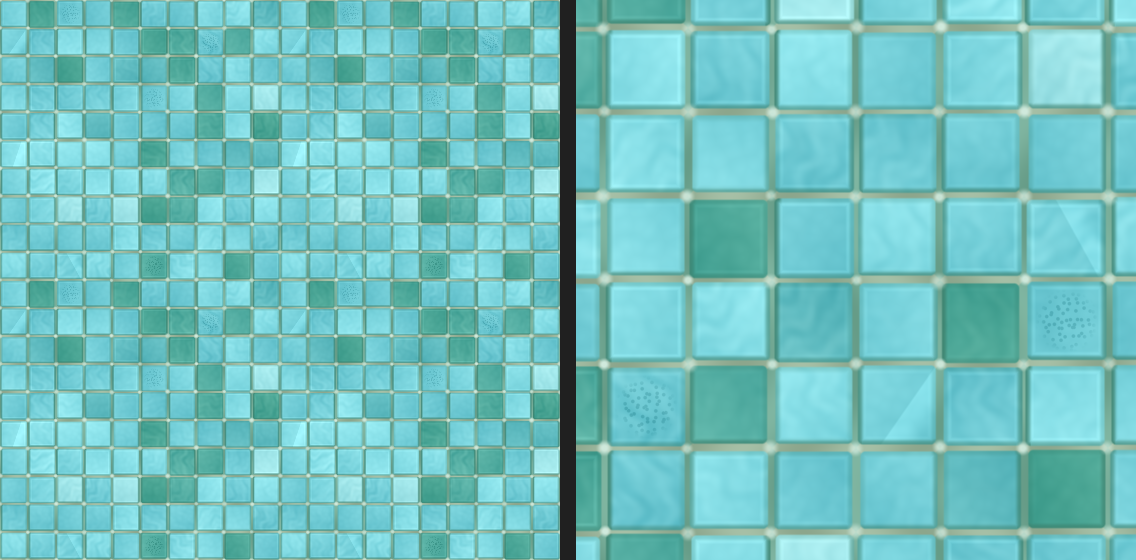
Left: the whole. Right: its middle third, enlarged.
A Shadertoy shader for this texture:

```glsl
// Glass mosaic of 20 by 20 small square tiles, set in thin sandy grout.
// A sheet of 10 by 10 hashed tile tones repeats twice each way; layered sines
// make the wisps in the glass and cellular noise makes its pits and mottling.

vec4 hash4(vec2 p) {
    vec4 s = vec4(dot(p, vec2(127.1, 311.7)), dot(p, vec2(269.5, 183.3)),
                  dot(p, vec2(419.2, 371.9)), dot(p, vec2(73.7, 157.3)));
    return fract(sin(s) * 43758.55);
}

float roundedBox(vec2 p, vec2 halfSize, float radius) {
    vec2 e = abs(p) - halfSize + radius;
    return length(max(e, 0.0)) + min(max(e.x, e.y), 0.0) - radius;
}

// Distance to the nearest scattered point
float cellular(vec2 p) {
    float nearest = 2.0;
    for (int y = -1; y <= 1; y++)
        for (int x = -1; x <= 1; x++) {
            vec2 cell = floor(p) + vec2(x, y);
            nearest = min(nearest, length(cell + hash4(cell).xy - p));
        }
    return nearest;
}

// Soft wavy streaks, from -1 to 1
float wisps(vec2 p, float phase) {
    float bend = sin(p.x * 6.0 + phase) + 0.5 * sin(p.x * 13.0 - p.y * 5.0 + phase * 2.0);
    return 0.6 * sin(p.y * 11.0 + bend * 1.8 + phase) + 0.4 * sin(p.y * 27.0 + bend * 2.5);
}

vec3 glass(vec2 q, vec2 id, vec4 tone, vec4 form) {
    // Deeper tiles gather in one part of the sheet: cyan, then teal, then green
    float cluster = cos((id.x - 6.3) * 0.628) + cos((id.y - 8.0) * 0.628);
    float depth = tone.x + 0.17 * cluster;
    float light = clamp(tone.y * tone.y - 0.10 * cluster, 0.0, 1.0);
    vec3 color = mix(vec3(0.42, 0.78, 0.82), vec3(0.55, 0.89, 0.92), light);
    color = mix(color, vec3(0.65, 0.91, 0.92), 0.85 * step(0.94, tone.z));
    float green = step(0.88, depth);
    color = mix(color, vec3(0.37, 0.73, 0.75), step(0.76, depth));
    color = mix(color, mix(vec3(0.27, 0.63, 0.56), vec3(0.34, 0.69, 0.65), tone.y), green);

    // Uneven light across the tile, then wisps at a random angle
    float angle = tone.w * 6.283;
    vec2 dir = vec2(cos(angle), sin(angle));
    vec2 turned = vec2(dot(q, dir), dot(q, vec2(-dir.y, dir.x)));
    color += 0.07 * turned.x * vec3(1.2, 0.9, 0.8);
    color += wisps(turned, form.x * 20.0) * mix(0.006, 0.036, form.y * form.y) * vec3(1.3, 0.9, 0.8);

    // Mottling, and a few pitted tiles
    color += 0.025 * (0.5 - cellular(q * 5.0 + id * 7.0));
    float pits = 1.0 - smoothstep(0.15, 0.4, cellular(q * 13.0 + id * 17.0));
    color -= 0.09 * pits * step(0.95, form.z) * (1.0 - smoothstep(0.22, 0.4, length(q)));

    // Pale slanting shard in a few tiles
    float slant = dot(q, normalize(vec2(0.7, form.y - 0.5))) - 0.1;
    float shard = smoothstep(0.0, 0.03, slant) * (1.0 - smoothstep(0.1, 0.4, slant));
    return color + 0.07 * shard * step(0.94, form.w) * (1.0 - green);
}

void mainImage(out vec4 fragColor, in vec2 fragCoord) {
    vec2 p = fragCoord / iResolution.xy * 20.0;
    float pixel = 20.0 / min(iResolution.x, iResolution.y);
    vec2 id = mod(floor(p), 10.0);
    vec4 tone = hash4(id + 3.0), form = hash4(id + 41.0), fit = hash4(id + 83.0);

    // Each tile sits slightly off centre and differs in size
    vec2 q = fract(p) - 0.5 - (fit.xy - 0.5) * 0.035;
    float d = roundedBox(q, 0.466 + (fit.zw - 0.5) * 0.02, 0.06);

    // Glass with a narrow dark edge, strong on one flank and at the foot
    vec3 bevel = vec3(0.24, 0.50, 0.42);
    vec3 color = glass(q, id, tone, form);
    float flank = smoothstep(0.37, 0.43, q.x * (fit.x < 0.6 ? -1.0 : 1.0));
    float foot = smoothstep(0.39, 0.44, -q.y);
    float heavy = max(flank * (0.35 + 0.65 * fit.w), foot * (0.25 + 0.45 * fit.y));
    float soft = smoothstep(-0.10, 0.0, d);
    color = mix(color, bevel, soft * (0.22 + 0.68 * heavy));

    // Pale glint just inside the upper edge and the lighter flank
    float glint = smoothstep(0.04, 0.0, abs(d + 0.07)) * (1.0 - max(flank, foot));
    color += 0.07 * glint * fit.z;

    // Grout: sandy along rows, greener and darker along columns
    vec2 toLine = abs(fract(p + 0.5) - 0.5);
    float alongRow = smoothstep(-0.02, 0.02, toLine.x - toLine.y);
    float wear = sin(p.x * 6.283 * 0.7 + 2.0 * sin(p.y * 6.283 * 0.3));
    vec3 grout = mix(vec3(0.45, 0.66, 0.58), vec3(0.60, 0.70, 0.60), alongRow);
    grout += 0.05 * wear;
    color = mix(color, grout, smoothstep(-0.6, 0.6, d / max(pixel, 0.025)));

    // Pale soft grout where the joints cross, uneven in size and strength
    vec4 joint = hash4(mod(floor(p + 0.5), 10.0) + 127.0);
    vec2 offset = fract(p + 0.5) - 0.5 - (joint.xy - 0.5) * 0.04;
    float blob = 1.0 - smoothstep(0.02, mix(0.08, 0.13, joint.z), length(offset));
    color = mix(color, vec3(0.82, 0.92, 0.87), blob * (0.6 + 0.4 * joint.w));

    fragColor = vec4(clamp(color, 0.0, 1.0), 1.0);
}
```
